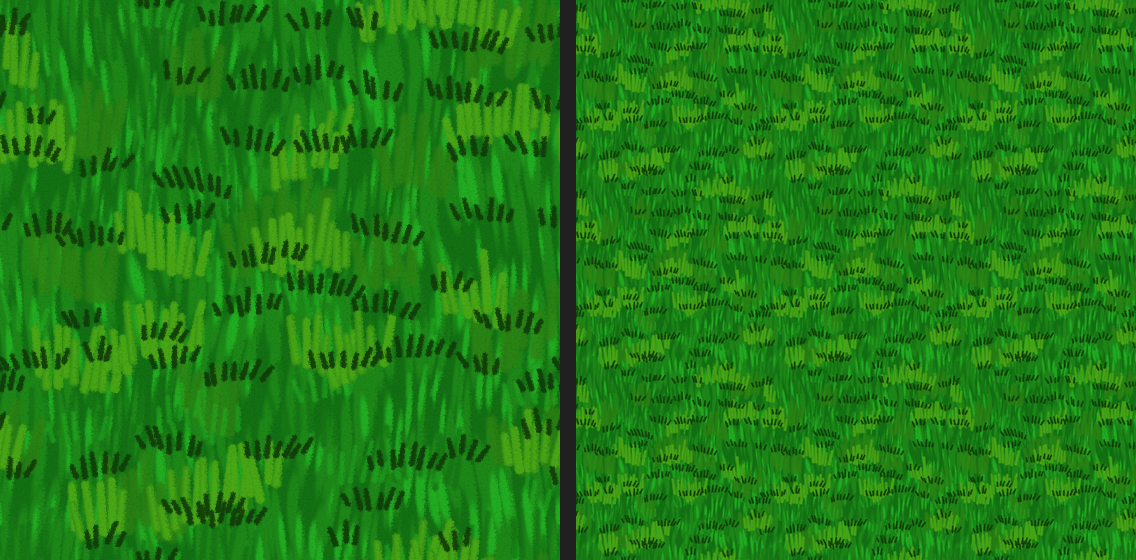
Left, the tile; right, the same tile 3 across and 3 down.
Reproduce this texture procedurally as a Shadertoy shader.

```glsl
// Painted meadow tile: streaked green ground, soft olive washes, yellow-green
// clumps and small dark tufts. Stretched cellular noise makes the ground and
// one wrapping scatter of fanned capsules makes every kind of grass blade.

const float TAU = 6.28318;
const vec3 DEEP_GREEN  = vec3(0.07, 0.43, 0.07);
const vec3 MID_GREEN   = vec3(0.11, 0.52, 0.09);
const vec3 LIGHT_GREEN = vec3(0.13, 0.68, 0.13);
const vec3 DULL_OLIVE  = vec3(0.17, 0.50, 0.07);
const vec3 LIME_SHADE  = vec3(0.22, 0.57, 0.08);
const vec3 LIME        = vec3(0.29, 0.65, 0.08);
const vec3 INK_GREEN   = vec3(0.06, 0.23, 0.03);

vec3 hash3(vec2 p, float seed) {
    vec3 q = fract((p.xyx + seed * 7.31) * vec3(0.1031, 0.1030, 0.0973));
    q += dot(q, q.yxz + 33.33);
    return fract((q.xxy + q.yzz) * q.zyx);
}

// Wrapping cellular noise: distance to the nearest scattered point
float cells(vec2 uv, vec2 grid, float seed) {
    vec2 p = uv * grid, home = floor(p);
    float nearest = 2.0;
    for (int j = -1; j <= 1; j++)
    for (int i = -1; i <= 1; i++) {
        vec2 cell = home + vec2(i, j);
        vec2 point = cell + hash3(mod(cell, grid), seed).xy;
        nearest = min(nearest, distance(p, point));
    }
    return nearest;
}

// Broad wrapping patches from layered sines, about -1 to 1
float swell(vec2 uv, float seed) {
    vec2 a = TAU * uv;
    float s = sin(2.0 * a.x + 1.5 * sin(3.0 * a.y + seed) + seed);
    s += sin(3.0 * a.y + 1.7 * sin(2.0 * a.x - a.y + 2.0 * seed));
    s += 0.6 * sin(5.0 * a.x - 4.0 * a.y + 2.0 * sin(3.0 * a.x + seed));
    return s / 2.0;
}

// Signed distance to a blade that narrows to a round tip
float blade(vec2 p, vec2 base, vec2 tip, float radius) {
    vec2 axis = tip - base;
    float h = clamp(dot(p - base, axis) / dot(axis, axis), 0.0, 1.0);
    return length(p - base - axis * h) - radius * mix(1.0, 0.8, h);
}

// Scattered fans of blades; size is length and radius.
// Returns coverage and the tone of the topmost blade.
vec2 tufts(vec2 uv, float grid, float share, float most, vec2 size,
           float gap, float fan, float soft, float seed) {
    vec2 paint = vec2(0.0), home = floor(uv * grid);
    for (int j = -1; j <= 1; j++)
    for (int i = -1; i <= 1; i++) {
        vec2 cell = home + vec2(i, j), id = mod(cell, grid);
        vec3 place = hash3(id, seed), form = hash3(id, seed + 1.7);
        if (form.x > share) continue;
        vec2 root = (cell + 0.1 + 0.8 * place.xy) / grid;
        float count = floor(mix(0.4, 1.0, place.z) * most + 0.5);
        for (float k = 0.0; k < count; k++) {
            vec3 vary = hash3(id + vec2(17.0, 29.0) * (k + 1.0), seed + 3.1);
            float side = (k + 0.5) / count * 2.0 - 1.0;
            vec2 base = root + vec2(0.5 * side * count + 0.5 * vary.x, 0.0) * gap;
            base.y += size.x * (0.3 * vary.y + 0.5 * side * (form.z - 0.5));
            float lean = fan * (side + form.y - 0.5) + 0.25 * (vary.z - 0.5);
            float tall = size.x * mix(0.55, 1.0, fract(vary.z * 7.0));
            tall *= 1.0 - 0.35 * side * side;
            vec2 tip = base + tall * vec2(sin(lean), cos(lean));
            float d = blade(uv, base, tip, size.y);
            float cover = 1.0 - smoothstep(-soft, soft, d);
            float tone = 0.5 + 0.5 * vary.x - 0.6 * smoothstep(-size.y, 0.0, d);
            paint = vec2(max(paint.x, cover), mix(paint.y, tone, cover));
        }
    }
    return paint;
}

void mainImage(out vec4 fragColor, in vec2 fragCoord) {
    vec2 uv = fragCoord / iResolution.xy;

    // Chalky grain roughens every edge
    float grain = cells(uv, vec2(240.0), 1.0);
    float grit = cells(uv, vec2(210.0), 2.0);
    vec2 rough = uv + 0.004 * (vec2(grain, grit) - 0.5);

    // Streaked ground with light gaps
    vec2 bent = rough;
    bent.x += 0.012 * sin(TAU * 2.0 * uv.y + 2.0 * sin(TAU * 2.0 * uv.x));
    float streak = cells(bent, vec2(50.0, 7.0), 3.0) - 0.16 * swell(uv, 1.0);
    float gaps = cells(bent, vec2(38.0, 6.0), 4.0) - 0.13 * swell(uv, 4.0);
    vec3 color = mix(MID_GREEN, DEEP_GREEN, smoothstep(0.3, 0.6, streak));
    color = mix(color, LIGHT_GREEN, 0.9 * (1.0 - smoothstep(0.1, 0.32, gaps)));

    // Long shadow blades, olive washes and fresh blades
    vec2 shade = tufts(rough, 6.0, 0.6, 8.0, vec2(0.13, 0.006), 0.021, 0.2, 0.004, 5.0);
    color = mix(color, DEEP_GREEN, 0.7 * shade.x);
    vec2 wash = tufts(rough, 5.0, 0.5, 9.0, vec2(0.13, 0.011), 0.02, 0.15, 0.005, 6.0);
    color = mix(color, DULL_OLIVE, 0.8 * wash.x);
    vec2 fresh = tufts(rough, 6.0, 0.5, 6.0, vec2(0.07, 0.005), 0.02, 0.25, 0.003, 7.0);
    color = mix(color, LIGHT_GREEN, 0.55 * fresh.x);

    // Yellow-green clumps
    vec2 clump = tufts(rough, 5.0, 0.62, 11.0, vec2(0.11, 0.009), 0.0165, 0.18, 0.0022, 8.0);
    color = mix(color, mix(LIME_SHADE, LIME, smoothstep(-0.1, 0.6, clump.y)), 0.93 * clump.x);

    // Small dark tufts
    vec2 ink = tufts(rough, 8.0, 0.9, 8.0, vec2(0.038, 0.0053), 0.017, 0.5, 0.0022, 9.0);
    color = mix(color, INK_GREEN, 0.92 * ink.x);

    color *= 1.0 + 0.1 * (0.45 - grain);
    fragColor = vec4(color, 1.0);
}
```
